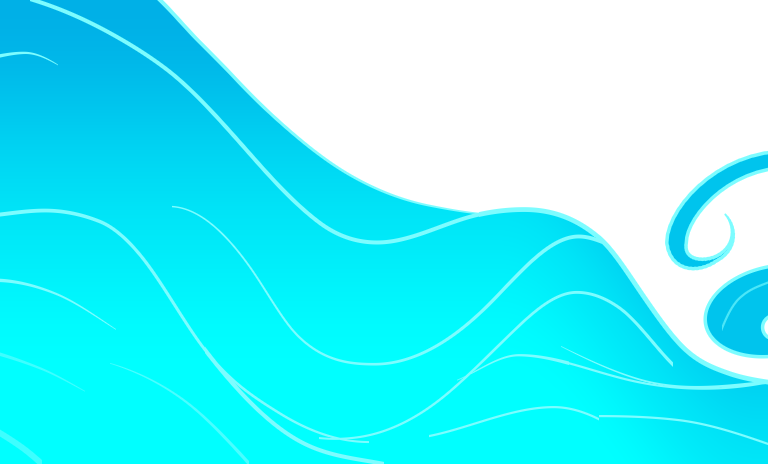
Write a Shadertoy shader that draws this background.

```glsl
// Layered aqua ocean swells with pale contour lines and curling spray on white.

const float HEIGHT = 4.65;              // canvas height in scene units
const vec3 WHITE   = vec3(1.0);
const vec3 SHALLOW = vec3(0.0, 1.0, 1.0);
const vec3 MIDDLE  = vec3(0.0, 0.88, 0.965);
const vec3 DEEP    = vec3(0.0, 0.69, 0.905);
const vec3 SPRAY   = vec3(0.0, 0.77, 0.93);
const vec3 FOAM    = vec3(0.49, 0.99, 1.0);
const float RIM    = 0.035;             // foam border of the spray
const vec2 BOLD    = vec2(0.02);        // start and end half-widths
const vec2 FINE    = vec2(0.011);
const vec2 FADE    = vec2(0.017, 0.004);
const vec2 GROW    = vec2(0.004, 0.017);

// Wave contours; each knot holds x, height and slope.
const int KNOTS = 7;
const vec3 HILL[KNOTS] = vec3[](
    vec3(1.55, 4.7, -0.9), vec3(2.0, 4.23, -1.0), vec3(2.4, 3.82, -1.06),
    vec3(2.95, 3.3, -0.85), vec3(3.5, 2.9, -0.58), vec3(4.3, 2.59, -0.2), vec3(4.8, 2.51, -0.1));
const vec3 CREST[KNOTS] = vec3[](
    vec3(4.8, 2.5, 0.22), vec3(5.25, 2.55, 0.0), vec3(6.0, 2.27, -0.85),
    vec3(6.45, 1.68, -1.45), vec3(6.9, 1.12, -0.85), vec3(7.3, 0.91, -0.35), vec3(7.7, 0.82, -0.15));
const vec3 UPPER[KNOTS] = vec3[](
    vec3(0.3, 4.66, -0.3), vec3(1.1, 4.32, -0.55), vec3(1.65, 3.97, -0.75),
    vec3(2.6, 3.0, -1.12), vec3(3.2, 2.42, -0.75), vec3(3.78, 2.22, 0.0), vec3(4.8, 2.5, 0.22));
const vec3 INNER[KNOTS] = vec3[](
    vec3(1.72, 2.58, -0.05), vec3(2.5, 1.98, -1.4), vec3(3.0, 1.27, -0.95),
    vec3(3.75, 1.0, 0.0), vec3(4.9, 1.6, 1.0), vec3(5.8, 2.28, 0.0), vec3(6.05, 2.22, -0.4));
const vec3 LEFT[KNOTS] = vec3[](
    vec3(0.0, 2.5, 0.12), vec3(0.45, 2.54, 0.0), vec3(1.0, 2.43, -0.4),
    vec3(1.4, 2.1, -1.2), vec3(2.05, 1.15, -1.3), vec3(2.8, 0.51, -0.62), vec3(3.7, 0.22, 0.0));
const vec3 LOWER[KNOTS] = vec3[](
    vec3(3.2, 0.26, -0.1), vec3(3.6, 0.27, 0.15), vec3(4.5, 0.72, 0.85),
    vec3(5.0, 1.19, 0.97), vec3(5.78, 1.72, 0.0), vec3(6.2, 1.57, -0.7), vec3(6.74, 1.0, -1.0));

float pixel() { return HEIGHT / iResolution.y; }
float cover(float d) { return clamp(0.5 - d / pixel(), 0.0, 1.0); }

// Height and slope of a cubic Hermite span
vec2 span(float x, vec3 a, vec3 b) {
    float w = b.x - a.x, t = clamp((x - a.x) / w, 0.0, 1.0), rise = b.y - a.y;
    float c2 = 3.0 * rise - w * (2.0 * a.z + b.z), c3 = w * (a.z + b.z) - 2.0 * rise;
    return vec2(a.y + t * (w * a.z + t * (c2 + t * c3)),
                a.z + t * (2.0 * c2 + 3.0 * t * c3) / w);
}

vec2 contour(float x, vec3 k[KNOTS]) {
    vec2 f = span(x, k[0], k[1]);
    for (int i = 1; i < KNOTS - 1; i++)
        if (x >= k[i].x) f = span(x, k[i], k[i + 1]);
    return f;
}

// Signed distance above a curve, corrected for its slope
float above(float y, vec2 f) { return (y - f.x) / sqrt(1.0 + f.y * f.y); }

float ink(float d, float x, float x0, float x1, vec2 radii) {
    float r = mix(radii.x, radii.y, clamp((x - x0) / (x1 - x0), 0.0, 1.0));
    return cover(abs(d) - r) * min(1.0, 2.0 * r / pixel()) * step(x0, x) * step(x, x1);
}

float trace(vec2 p, vec3 k[KNOTS], vec2 radii) {
    return ink(above(p.y, contour(p.x, k)), p.x, k[0].x, k[KNOTS - 1].x, radii);
}

float arc(vec2 p, vec3 a, vec3 b, vec3 c, vec2 radii) {
    vec2 f = p.x < b.x ? span(p.x, a, b) : span(p.x, b, c);
    return ink(above(p.y, f), p.x, a.x, c.x, radii);
}

// Distance to a tapered cubic Bezier ribbon
float ribbon(vec2 p, vec2 a, vec2 b, vec2 c, vec2 d, float r0, float r1) {
    float best = HEIGHT;
    vec2 last = a;
    for (int i = 1; i <= 14; i++) {
        float t = float(i) / 14.0, s = 1.0 - t;
        vec2 next = s * s * (s * a + 3.0 * t * b) + t * t * (3.0 * s * c + t * d), e = next - last;
        float h = clamp(dot(p - last, e) / dot(e, e), 0.0, 1.0);
        best = min(best, length(p - last - h * e) - mix(r0, r1, t));
        last = next;
    }
    return best;
}

float ellipse(vec2 q, vec2 r) {
    float k = length(q / r);
    return k * (k - 1.0) / max(length(q / (r * r)), 0.001);
}

float waveLines(vec2 p) {
    float m = max(trace(p, UPPER, BOLD), trace(p, CREST, BOLD * 1.2));
    m = max(m, max(trace(p, HILL, BOLD * vec2(1.0, 0.4)), trace(p, INNER, vec2(0.007, 0.02))));
    m = max(m, max(trace(p, LEFT, BOLD * vec2(1.0, 0.5)), trace(p, LOWER, vec2(0.01, 0.016))));
    vec3 join = vec3(5.7, 1.01, -0.27);
    m = max(m, arc(p, vec3(4.58, 0.84, 0.4), vec3(5.2, 1.09, 0.0), join, GROW));
    m = max(m, arc(p, join, vec3(6.4, 0.82, -0.2), vec3(7.7, 0.82, 0.2), FINE));
    m = max(m, arc(p, LEFT[4], vec3(3.0, 0.23, -0.55), vec3(3.85, 0.0, -0.2), BOLD));
    m = max(m, arc(p, vec3(5.62, 1.18, -0.5), vec3(6.4, 0.85, -0.3), vec3(7.7, 0.82, 0.1), GROW));
    m = max(m, arc(p, vec3(4.3, 0.28, 0.2), vec3(5.55, 0.57, 0.0), vec3(6.0, 0.45, -0.5), FINE));
    m = max(m, arc(p, vec3(6.0, 0.48, 0.0), vec3(6.8, 0.44, -0.12), vec3(7.7, 0.2, -0.35), FINE));
    m = max(m, arc(p, vec3(0.0, 1.84, -0.05), vec3(0.55, 1.71, -0.4), vec3(1.16, 1.35, -0.65), FADE));
    m = max(m, arc(p, vec3(0.0, 4.09, 0.2), vec3(0.25, 4.12, 0.0), vec3(0.58, 4.0, -0.6), FADE));
    m = max(m, 0.6 * arc(p, vec3(1.1, 1.01, -0.3), vec3(1.8, 0.67, -0.7), vec3(2.5, 0.0, -1.1), GROW));
    m = max(m, 0.5 * arc(p, vec3(0.0, 1.1, -0.3), vec3(0.4, 0.96, -0.4), vec3(0.85, 0.73, -0.55), FADE));
    return max(m, 0.5 * arc(p, vec3(0.0, 0.31, -0.6), vec3(0.2, 0.18, -0.7), vec3(0.42, 0.0, -0.9), BOLD * 1.5));
}

void mainImage(out vec4 fragColor, in vec2 fragCoord) {
    vec2 p = fragCoord * pixel();

    // Water body: pale below, deeper toward the high left and the right trough
    float level = p.y + 2.4 * smoothstep(5.0, 7.6, p.x);
    vec3 water = mix(SHALLOW, MIDDLE, smoothstep(0.9, 3.0, level));
    water = mix(water, DEEP, smoothstep(2.4, 4.6, level));
    vec2 surface = p.x < CREST[0].x ? contour(p.x, HILL) : contour(p.x, CREST);
    vec3 color = mix(WHITE, water, cover(above(p.y, surface)));
    color = mix(color, FOAM, waveLines(p));

    // Spray: a hooked ribbon above a rounded drop with a hollow
    vec2 side = vec2(6.78, 2.22), foot = vec2(7.18, 2.06);
    float curl = ribbon(p, vec2(7.8, 3.05), vec2(7.2, 3.0), vec2(6.78, 2.5), side, 0.1, 0.115);
    curl = min(curl, ribbon(p, side, vec2(6.78, 2.0), vec2(7.0, 1.96), foot, 0.115, 0.04));
    curl = min(curl, ribbon(p, foot, vec2(7.38, 2.16), vec2(7.38, 2.38), vec2(7.27, 2.5), 0.04, 0.01));
    vec2 q = p - vec2(7.77, 1.535);
    float drop = ellipse(q - vec2(0.0, 0.12 * q.x), vec2(0.72, 0.47));
    drop = max(drop, 0.1 - length(p - vec2(7.76, 1.37)));
    float spray = min(curl, drop);
    color = mix(color, FOAM, cover(spray));
    color = mix(color, SPRAY, cover(spray + RIM));
    float glint = arc(p, vec3(7.24, 1.37, 2.5), vec3(7.4, 1.65, 1.0), vec3(7.7, 1.82, 0.4), FINE);
    color = mix(color, FOAM, 0.6 * glint);

    fragColor = vec4(color, 1.0);
}
```
